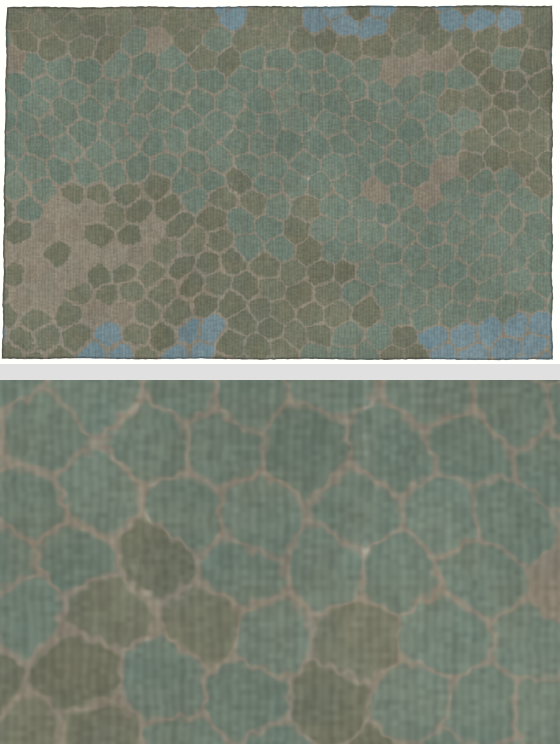
Top: the whole. Bottom: its middle third, enlarged.
Reproduce this pattern procedurally as a Shadertoy shader.

```glsl
const vec2 CELL = vec2(1.32, 1.0);   // spacing of the scales
const float ROWS = 17.5;

float hash(vec2 p) {
    vec3 q = fract(p.xyx * vec3(0.1031, 0.1030, 0.0973));
    q += dot(q, q.yzx + 33.33);
    return fract((q.x + q.y) * q.z);
}

float noise(vec2 p) {
    vec2 i = floor(p), f = fract(p);
    f = f * f * (3.0 - 2.0 * f);
    return mix(mix(hash(i), hash(i + vec2(1, 0)), f.x),
               mix(hash(i + vec2(0, 1)), hash(i + vec2(1, 1)), f.x), f.y);
}

// Jittered brick lattice
vec2 seedPoint(vec2 id) {
    vec2 jitter = vec2(hash(id + 40.0), hash(id + 91.0)) - 0.5;
    return (id + 0.5 + vec2(0.5 * mod(id.y, 2.0), 0.0) + vec2(0.42, 0.36) * jitter) * CELL;
}

// Returns the nearest seed in xy and a rounded distance to the cell border in z
vec3 scaleCell(vec2 p) {
    vec2 base = floor(p / CELL), nearest = vec2(0.0);
    float best = 1e3;
    for (int j = -2; j <= 2; j++)
    for (int i = -2; i <= 2; i++) {
        vec2 s = seedPoint(base + vec2(i, j));
        float d = dot(s - p, s - p);
        if (d < best) { best = d; nearest = s; }
    }
    float sum = 0.0;
    for (int j = -2; j <= 2; j++)
    for (int i = -2; i <= 2; i++) {
        vec2 s = seedPoint(base + vec2(i, j)), across = s - nearest;
        if (dot(across, across) > 0.001)
            sum += exp(-20.0 * dot(0.5 * (s + nearest) - p, normalize(across)));
    }
    return vec3(nearest, -log(sum) / 20.0);
}

float blob(vec2 p, vec2 centre, vec2 radius) {
    return 1.0 - smoothstep(0.5, 1.2, length((p - centre) / radius));
}

// Wool colour of a whole scale, chosen by its place on the rug
vec3 scaleColor(vec2 c, vec3 ground) {
    float pick = hash(floor(c * 300.0));
    float olive = max(smoothstep(0.8, 0.92, c.y), blob(c, vec2(0.2, 0.2), vec2(0.38, 0.34)));
    olive = max(olive, blob(c, vec2(0.97, 0.68), vec2(0.17, 0.23)));
    olive = max(olive, blob(c, vec2(0.5, 0.16), vec2(0.14, 0.17)));
    olive = max(olive, 0.5 * smoothstep(0.12, 0.03, c.y));
    float bare = 0.42 * blob(c, vec2(0.13, 0.3), vec2(0.19, 0.22));
    bare = max(bare, 0.5 * blob(c, vec2(0.71, 0.86), vec2(0.07, 0.08)));
    bare = max(bare, 0.35 * blob(c, vec2(0.32, 0.86), vec2(0.08, 0.07)));
    bare = max(bare, 0.01);

    vec3 wool = vec3(0.435, 0.488, 0.437);
    if (pick < olive * 1.1) wool = vec3(0.440, 0.448, 0.380);
    if (hash(floor(c * 270.0) + 7.0) < bare) wool = ground - 0.015;
    float rim = max(smoothstep(0.9, 0.92, c.y), smoothstep(0.15, 0.12, c.y));
    if (rim > 0.5 && hash(vec2(floor(c.x * 13.0), floor(c.y * 9.0) + 5.0)) > 0.72)
        wool = vec3(0.450, 0.530, 0.555);
    return wool + 0.03 * (hash(floor(c * 410.0)) - 0.5);
}

void mainImage(out vec4 fragColor, in vec2 fragCoord) {
    vec2 uv = fragCoord / iResolution.xy;
    float aspect = iResolution.x / iResolution.y;
    vec2 p = vec2(uv.x * aspect, uv.y) * ROWS;

    // Wavy rows with a ragged, knotted outline
    vec2 warped = p + 0.25 * vec2(sin(p.y * 0.5 + 1.0), sin(p.x * 0.42) + 0.6 * sin(p.x * 0.9 + p.y * 0.3));
    warped += 0.13 * (vec2(noise(p * 7.0), noise(p * 7.0 + 50.0)) - 0.5);
    vec3 cell = scaleCell(warped);
    vec2 centre = cell.xy / ROWS / vec2(aspect, 1.0);

    vec3 ground = vec3(0.545, 0.517, 0.460);
    ground -= 0.04 * smoothstep(0.86, 0.95, uv.y);
    float gap = 0.042 + 0.04 * blob(uv, vec2(0.15, 0.25), vec2(0.3, 0.35));
    gap += 0.05 * (noise(p * 1.3) - 0.5);
    float inside = smoothstep(gap - 0.06, gap + 0.06, cell.z);
    vec3 color = mix(ground, scaleColor(centre, ground), inside);

    // Vertical ribs, knots and uneven wear
    float rib = sin(uv.x * 1130.0 + 2.5 * noise(p * vec2(2.0, 5.0)));
    float knots = noise(uv * vec2(190.0, 210.0)) - 0.5;
    float streaks = noise(uv * vec2(240.0, 35.0)) - 0.5;
    float wear = noise(p * 0.45) - 0.5;
    color *= 1.0 + 0.026 * rib + 0.11 * knots + 0.08 * streaks + 0.09 * wear;
    color += vec3(0.02, 0.0, -0.01) * (noise(p * 1.7 + 20.0) - 0.5);

    // Small pale scuffs along two fold lines
    float folds = exp(-pow((uv.x - 0.415) * 90.0, 2.0)) + exp(-pow((uv.x - 0.55) * 90.0, 2.0));
    folds *= smoothstep(0.25, 0.5, uv.y) * smoothstep(0.85, 0.65, uv.y);
    color += folds * (0.012 + 0.1 * smoothstep(0.68, 0.95, noise(p * vec2(6.0, 4.0))) * (1.0 - 0.6 * inside));

    // Slightly skewed rug outline with a dark bound edge
    float ripple = 0.0012 * sin(uv.x * 31.0) + 0.0012 * sin(uv.y * 43.0) + 0.002 * (noise(p * 6.0) - 0.5);
    float left = (uv.x - mix(0.004, 0.012, uv.y)) * aspect;
    float right = (0.987 - uv.x) * aspect;
    float top = 0.981 + 0.005 * uv.x - uv.y;
    float bottom = uv.y - 0.016 + 0.004 * uv.x;
    float edge = min(min(left, right), min(top, bottom)) + ripple;
    color *= 1.0 - 0.28 * smoothstep(0.008, 0.001, edge);
    float soft = max(0.7 / iResolution.y, 0.001);
    color = mix(vec3(1.0, 1.0, 0.99), color, smoothstep(-soft, soft, edge));

    fragColor = vec4(color, 1.0);
}
```
